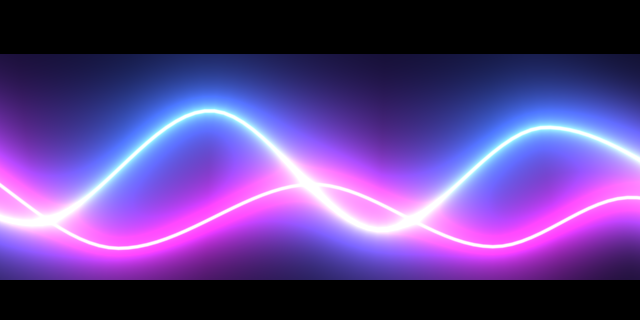
This background is drawn by a WebGL 1 fragment shader. Its source:

```glsl
precision highp float;
uniform vec2 u_resolution;

#define BAND_BOTTOM 0.125
#define BAND_TOP 0.831
#define LINE_RADIUS 0.0052
#define GLOW_REACH 0.13
#define HALO_REACH 0.018
#define SEGMENTS 80
#define NIGHT vec3(0.07, 0.06, 0.22)
#define BLUE vec3(0.21, 0.54, 1.00)
#define PINK vec3(1.00, 0.14, 0.88)

// Smooth rise or fall of both waves between two turning points
vec2 bend(float x, vec2 from, vec2 to, vec2 rise) {
  return rise * smoothstep(from, to, vec2(x));
}

// Heights of the blue (x) and pink (y) waves
vec2 waves(float x) {
  vec2 start = vec2(-0.630, -0.292);
  vec2 dip1 = vec2(0.099, 0.372);
  vec2 crest1 = vec2(0.656, 0.977);
  vec2 dip2 = vec2(1.190, 1.542);
  vec2 crest2 = vec2(1.708, 1.971);
  vec2 end = vec2(2.456, 2.500);
  return vec2(0.654, 0.560)
    + bend(x, start, dip1, vec2(-0.352, -0.336))
    + bend(x, dip1, crest1, vec2(0.352, 0.200))
    + bend(x, crest1, dip2, vec2(-0.373, -0.195))
    + bend(x, dip2, crest2, vec2(0.321, 0.154))
    + bend(x, crest2, end, vec2(-0.300, -0.150));
}

float segmentDistance(vec2 p, vec2 a, vec2 b) {
  vec2 ab = b - a;
  float t = clamp(dot(p - a, ab) / dot(ab, ab), 0.0, 1.0);
  return length(p - a - ab * t);
}

// Distances to both waves, traced as short segments
vec2 waveDistances(vec2 p) {
  vec2 nearest = vec2(10.0);
  float x0 = -0.2;
  vec2 y0 = waves(x0);
  for (int i = 1; i <= SEGMENTS; i++) {
    float x1 = -0.2 + 2.4 * float(i) / float(SEGMENTS);
    vec2 y1 = waves(x1);
    nearest.x = min(nearest.x, segmentDistance(p, vec2(x0, y0.x), vec2(x1, y1.x)));
    nearest.y = min(nearest.y, segmentDistance(p, vec2(x0, y0.y), vec2(x1, y1.y)));
    x0 = x1;
    y0 = y1;
  }
  return nearest;
}

void main() {
  vec2 p = vec2(2.0, 1.0) * gl_FragCoord.xy / u_resolution;
  float pixel = 1.0 / u_resolution.y;
  vec2 d = waveDistances(p);

  // Wide glows and tight halos over a night sky
  vec2 glow = vec2(1.0, 1.1) * exp(-d / GLOW_REACH);
  vec2 halo = vec2(0.65, 0.5) * exp(-d / HALO_REACH);
  vec3 color = NIGHT + BLUE * (glow.x + halo.x) + PINK * (glow.y + halo.y);
  color += 0.25 * halo.x + 0.15 * halo.y;

  // Darker towards the band edges and the right end
  color *= 1.0 - 0.22 * smoothstep(0.15, 0.36, abs(p.y - 0.48));
  color *= 1.0 - 0.25 * smoothstep(1.6, 2.0, p.x) * smoothstep(0.05, 0.25, min(d.x, d.y));

  // White cores
  vec2 core = 1.0 - smoothstep(LINE_RADIUS - pixel, LINE_RADIUS + pixel, d);
  color = mix(min(color, 1.0), vec3(1.0), max(core.x, core.y));

  // Black bars above and below
  float band = smoothstep(-0.5 * pixel, 0.5 * pixel, min(p.y - BAND_BOTTOM, BAND_TOP - p.y));
  gl_FragColor = vec4(color * band, 1.0);
}
```
